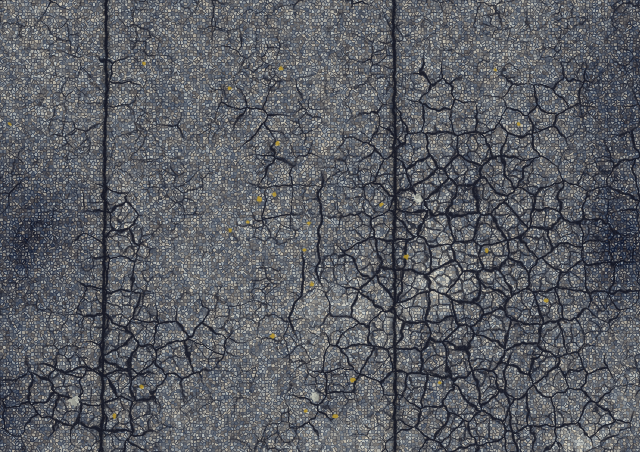
A Shadertoy shader for this texture:

```glsl
// Weathered asphalt: pale grit in blue-grey binder, two long seams, crack webs and lichen specks.

const vec3 CRACK_COLOR  = vec3(0.07, 0.08, 0.13);
const vec3 BINDER_COLOR = vec3(0.16, 0.18, 0.24);
const vec3 STONE_COLOR  = vec3(0.71, 0.71, 0.68);
const vec3 YELLOW_LICHEN = vec3(0.74, 0.61, 0.18);
const vec3 WHITE_LICHEN  = vec3(0.80, 0.81, 0.76);

vec2 hash2(vec2 p) {
    vec3 q = fract(vec3(p.xyx) * vec3(0.1031, 0.1030, 0.0973));
    q += dot(q, q.yzx + 33.33);
    return fract((q.xx + q.yz) * q.zy);
}

// Gradient noise, roughly -0.6 to 0.6
float corner(vec2 cell, vec2 offset) {
    return dot(hash2(cell) * 2.0 - 1.0, offset);
}

float noise(vec2 p) {
    vec2 i = floor(p), f = fract(p);
    vec2 u = f * f * f * (f * (f * 6.0 - 15.0) + 10.0);
    vec2 e = vec2(1, 0);
    return mix(mix(corner(i, f), corner(i + e, f - e), u.x),
               mix(corner(i + e.yx, f - e.yx), corner(i + 1.0, f - 1.0), u.x), u.y);
}

float fbm(vec2 p) {
    float sum = 0.0, amp = 1.0;
    for (int k = 0; k < 3; k++) {
        sum += amp * noise(p);
        p = p * 2.03 + 17.3;
        amp *= 0.5;
    }
    return sum;
}

// Cell pattern: x = distance to the border, yz = random values of the cell
vec3 cells(vec2 p) {
    vec2 base = floor(p), near = vec2(9), next = vec2(9), id = base;
    for (int y = -1; y <= 1; y++)
    for (int x = -1; x <= 1; x++) {
        vec2 c = base + vec2(x, y);
        vec2 d = c + 0.1 + 0.8 * hash2(c) - p;
        if (dot(d, d) < dot(near, near)) { next = near; near = d; id = c; }
        else if (dot(d, d) < dot(next, next)) next = d;
    }
    return vec3(dot(0.5 * (near + next), normalize(next - near)), hash2(id + 71.7));
}

float blob(vec2 p, vec2 center, vec2 radii) {
    vec2 d = (p - center) / radii;
    return exp(-dot(d, d));
}

float stroke(float dist, float halfWidth, float px) {
    return 1.0 - smoothstep(halfWidth * 0.4, halfWidth + px, dist);
}

float crackWeb(vec2 p, float freq, float halfWidth, float strength, float px) {
    vec2 warp = vec2(fbm(p * 22.0), fbm(p * 22.0 + 40.0)) * 0.016;
    float dist = cells((p + warp) * freq).x / freq;
    return stroke(dist, halfWidth * strength, px) * smoothstep(0.05, 0.5, strength);
}

// Distance to a meandering line that runs along p.y at p.x = 0
float meander(vec2 p, float sway, float seed) {
    float bend = sway * fbm(vec2(p.y * 8.0, seed)) + 0.005 * fbm(vec2(p.y * 45.0, seed + 5.0));
    return abs(p.x - bend);
}

float branch(vec2 p, float len, float seed, float px) {
    float fade = smoothstep(0.0, 0.06, p.y) * smoothstep(len, len - 0.06, p.y + 0.0);
    fade = p.y > len ? 0.0 : fade;
    return stroke(meander(p, 0.045, seed), 0.0024 * fade, px) * fade;
}

// Rare ragged spots, one at most in each grid square
float specks(vec2 p, float freq, float chance, float radius, float px) {
    vec2 id = floor(p * freq), rnd = hash2(id + 9.1);
    vec2 center = (id + 0.25 + 0.5 * hash2(id + 31.0)) / freq;
    float r = radius * (0.6 + 0.4 * rnd.y) * (1.0 + 0.8 * noise(p * 160.0));
    return step(rnd.x, chance) * (1.0 - smoothstep(r - px, r + px, length(p - center)));
}

void mainImage(out vec4 fragColor, in vec2 fragCoord) {
    float px = 1.0 / iResolution.y;
    vec2 p = fragCoord * px;

    // Worn pale patches and dark damp stains
    float ragged = fbm(p * 9.0);
    float pale = blob(p, vec2(0.77, 0.30), vec2(0.11, 0.07)) + blob(p, vec2(0.97, 0.39), vec2(0.08))
               + 0.8 * blob(p, vec2(1.31, 0.03), vec2(0.07)) + 0.6 * blob(p, vec2(0.80, 0.0), vec2(0.12, 0.05));
    float stain = blob(p, vec2(1.41, 0.83), vec2(0.13, 0.20)) + blob(p, vec2(1.38, 0.46), vec2(0.10, 0.13))
                + blob(p, vec2(0.05, 0.48), vec2(0.13, 0.18)) + 0.8 * blob(p, vec2(0.0, 0.08), vec2(0.10, 0.12));
    float streak = noise(vec2(p.x * 13.0, p.y * 1.5));
    float wear = 0.20 * pale * (1.0 + ragged) - 0.24 * stain * (1.0 + 1.2 * ragged)
               + 0.07 * streak + 0.08 * ragged;

    // Grit
    const float GRIT = 145.0;
    vec3 grit = cells(p * GRIT);
    float cover = smoothstep(0.0, 0.25 + 0.2 * px * GRIT, grit.x + 0.25 * wear);
    float tone = mix(0.24, 0.32 + 0.68 * grit.y, cover) + 0.03;
    tone += wear + 0.22 * noise(p * 62.0) + 0.20 * noise(p * 190.0);
    vec3 color = mix(BINDER_COLOR, STONE_COLOR, clamp(tone, -0.15, 1.15));
    color += (grit.z - 0.5) * vec3(0.05, 0.0, -0.06);

    // Crack webs, densest right of each seam
    float damage = blob(p, vec2(1.0, 0.45), vec2(0.19, 0.27)) + 0.55 * blob(p, vec2(1.1, 0.3), vec2(0.3, 0.4))
                 + 0.75 * blob(p, vec2(0.26, 0.25), vec2(0.07, 0.35)) + 0.5 * blob(p, vec2(0.2, 0.12), vec2(0.2, 0.1));
    float web = clamp(damage * 0.95 + 0.18 + 0.75 * fbm(p * 6.0 + 3.0), 0.0, 1.0);
    float fine = clamp(damage * 0.4 + 0.2 + 0.8 * fbm(p * 11.0 + 8.0), 0.0, 0.8);
    float crack = crackWeb(p, 17.0, 0.0027, web, px);
    crack = max(crack, 0.75 * crackWeb(p + 5.0, 34.0, 0.0018, fine, px));

    // Lone wandering cracks
    crack = max(crack, branch(p - vec2(0.71, 0.33), 0.32, 2.0, px));
    crack = max(crack, branch(p - vec2(0.66, 0.22), 0.26, 7.0, px));
    crack = max(crack, branch(p - vec2(1.13, -0.06), 0.32, 11.0, px));
    crack = max(crack, branch(p.yx - vec2(0.18, 0.05), 0.33, 15.0, px));

    // Two seams with a soft shaded lip
    for (int k = 0; k < 2; k++) {
        float seamX = k == 0 ? 0.226 + 0.01 * p.y : 0.873;
        float dist = meander(p - vec2(seamX, 0.0), 0.007, 20.0 + float(k) * 9.0);
        float width = 0.0032 + 0.002 * noise(vec2(p.y * 25.0, float(k)));
        color *= 1.0 - 0.28 * exp(-dist * dist / 0.00008);
        crack = max(crack, stroke(dist, width, px));
    }
    color = mix(color, CRACK_COLOR, 0.88 * crack);

    // Lichen
    float middle = blob(p, vec2(0.66, 0.45), vec2(0.4, 0.7));
    color = mix(color, YELLOW_LICHEN, 0.85 * specks(p, 17.0, 0.17 * middle, 0.0055, px));
    float white = specks(p + 0.37, 5.0, 0.2, 0.012, px);
    color = mix(color, WHITE_LICHEN * (0.8 + 0.25 * grit.y), 0.9 * white);

    fragColor = vec4(clamp(color, 0.0, 1.0), 1.0);
}
```
